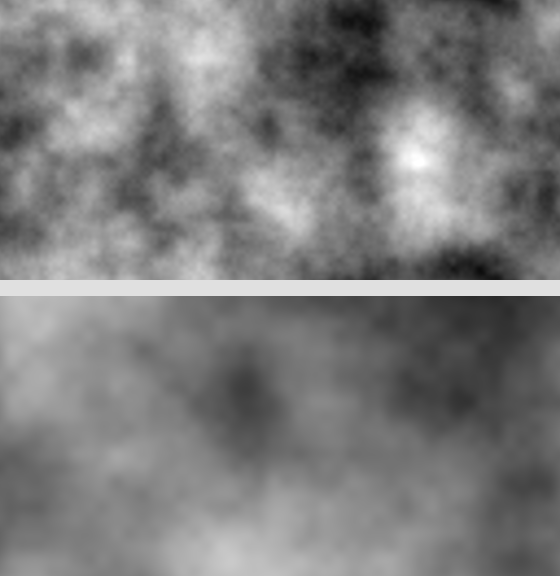
Top, the full canvas; bottom, a detail of the centre.
A WebGL 1 fragment shader for this texture:

```glsl
precision highp float;
// Soft grey clouds that tile in both directions.
// Octaves of wrapping value noise are summed, each twice as fine and half
// as strong as the last, then scaled around a middle grey.

#define BASE_CELLS vec2(8.0, 4.0)
#define OCTAVES 5
#define GAIN 0.5
#define MID_GREY 0.485
#define CONTRAST 1.32
#define SEED 9.0
#define SEED_STEP 41.0

uniform vec2 u_resolution;

// Quadratic scramble modulo a prime, exact in floating point
float scramble(float n) {
  n = mod(n, 251.0);
  return mod(n * (34.0 * n + 1.0), 251.0);
}

// Random value of a lattice point, wrapped to the period
float latticeValue(vec2 cell, vec2 period, float seed) {
  cell = mod(cell, period);
  return scramble(scramble(cell.x + seed) + cell.y) / 250.0;
}

// Smoothly interpolated lattice values
float valueNoise(vec2 p, vec2 period, float seed) {
  vec2 cell = floor(p);
  vec2 f = fract(p);
  vec2 blend = f * f * (3.0 - 2.0 * f);
  float bottom = mix(latticeValue(cell, period, seed),
                     latticeValue(cell + vec2(1.0, 0.0), period, seed), blend.x);
  float top = mix(latticeValue(cell + vec2(0.0, 1.0), period, seed),
                  latticeValue(cell + vec2(1.0, 1.0), period, seed), blend.x);
  return mix(bottom, top, blend.y);
}

// Layered noise, normalised to 0..1
float clouds(vec2 uv) {
  vec2 period = BASE_CELLS;
  float seed = SEED;
  float weight = 1.0;
  float sum = 0.0;
  float total = 0.0;
  for (int i = 0; i < OCTAVES; i++) {
    // Shift each layer so that the lattices do not line up
    vec2 shift = vec2(0.37, 0.61) * float(i);
    sum += weight * valueNoise(uv * period + shift, period, seed);
    total += weight;
    period *= 2.0;
    weight *= GAIN;
    seed += SEED_STEP;
  }
  return sum / total;
}

void main() {
  vec2 uv = gl_FragCoord.xy / u_resolution;
  float grey = MID_GREY + CONTRAST * (clouds(uv) - 0.5);
  gl_FragColor = vec4(vec3(clamp(grey, 0.0, 1.0)), 1.0);
}
```
